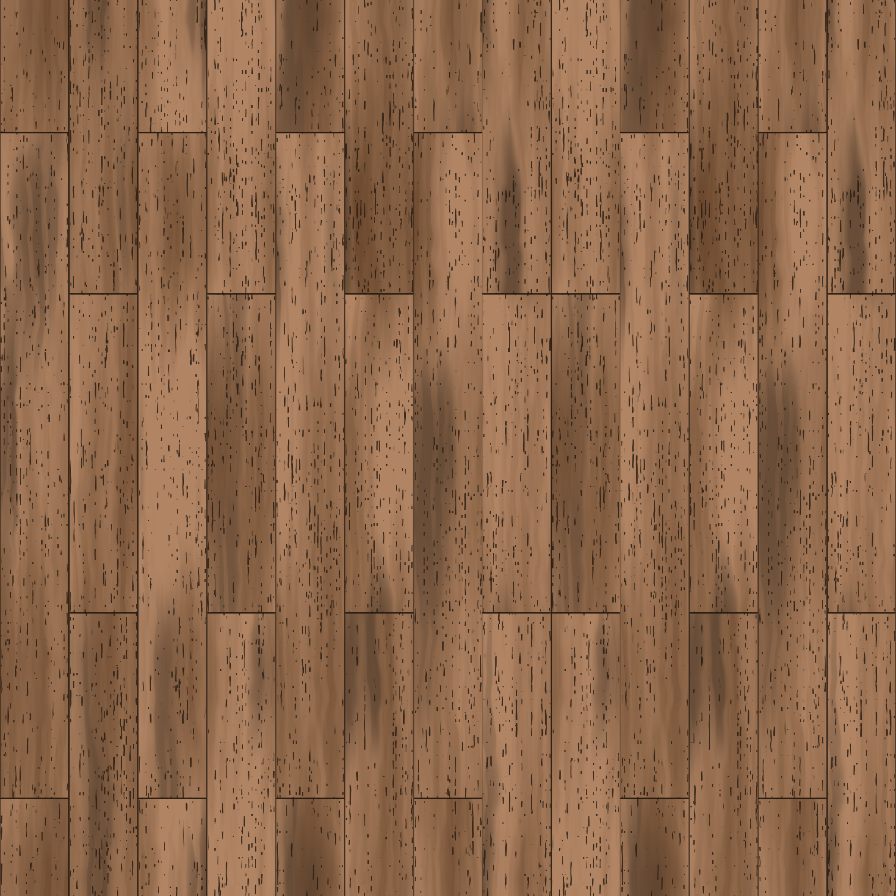
Write a WebGL 2 fragment shader that draws this texture.

```glsl
#version 300 es
precision highp float;
// Worn brown floorboards: thirteen columns with staggered joints, streaked grain and thin dark pores.

uniform vec2 u_resolution;
out vec4 fragColor;

const float COLUMNS = 13.0;
const float UNIQUE_COLUMNS = 8.0;   // later columns reuse earlier boards
const float REUSE_STEP = 5.0;
const float LINE_HALF = 0.0008;

const vec2 OUTER_JOINTS = vec2(0.109, 0.852);
const vec2 INNER_JOINTS = vec2(0.316, 0.672);

const vec3 SHADE = vec3(0.49, 0.345, 0.235);
const vec3 LIGHT = vec3(0.68, 0.508, 0.38);
const vec3 SMUDGE = vec3(0.29, 0.21, 0.145);
const vec3 PORE = vec3(0.16, 0.11, 0.07);
const vec3 SEAM = vec3(0.12, 0.08, 0.05);

float hash(vec3 p) {
    p = fract(p * vec3(0.1031, 0.1030, 0.0973));
    p += dot(p, p.yzx + 33.33);
    return fract((p.x + p.y) * p.z);
}

// Value noise on a grid of cells that wraps vertically.
float grain(vec2 p, vec2 cells, float seed) {
    vec2 q = p * cells;
    vec2 i = floor(q);
    vec2 f = fract(q);
    f = f * f * (3.0 - 2.0 * f);
    float y0 = mod(i.y, cells.y);
    float y1 = mod(i.y + 1.0, cells.y);
    float low = mix(hash(vec3(i.x, y0, seed)), hash(vec3(i.x + 1.0, y0, seed)), f.x);
    float high = mix(hash(vec3(i.x, y1, seed)), hash(vec3(i.x + 1.0, y1, seed)), f.x);
    return mix(low, high, f.y);
}

float line(float dist, float halfWidth, float pixel) {
    return 1.0 - smoothstep(halfWidth - 0.5 * pixel, halfWidth + 0.5 * pixel, dist);
}

// Long tonal bands, crisp streaks, fine fibres and smoky stains of one board.
vec3 woodColor(vec2 p, float seed) {
    float sway = 0.12 * (grain(p, vec2(2.0, 9.0), seed + 1.0) - 0.5);
    float ragged = 0.05 * (grain(p, vec2(6.0, 45.0), seed + 12.0) - 0.5);
    vec2 q = p + vec2(sway + ragged, 0.0);
    float broad = grain(q, vec2(1.6, 4.0), seed + 2.0);
    float band = grain(q, vec2(5.0, 4.0), seed + 3.0);
    float streak = smoothstep(0.35, 0.65, grain(q, vec2(14.0, 8.0), seed + 4.0));
    float fibre = grain(p, vec2(34.0, 50.0), seed + 5.0);
    float tone = 0.64 + 0.3 * (hash(vec3(seed, 4.0, 9.0)) - 0.5);
    tone += 1.3 * (broad - 0.5) + 0.7 * (band - 0.5);
    tone += 0.2 * (streak - 0.5) + 0.14 * (fibre - 0.5);
    vec3 color = mix(SHADE, LIGHT, clamp(tone, -0.4, 1.08));

    float stain = 0.7 * grain(q, vec2(2.5, 4.0), seed + 6.0) + 0.22 * band + 0.08 * streak;
    return mix(color, SMUDGE, 0.7 * smoothstep(0.55, 0.88, stain));
}

// Broken hairlines along narrow tracks; each track wakes and fades along its length.
float hairlines(vec2 p, vec2 cells, float width, float pixel, float seed) {
    float track = floor(p.x * cells.x);
    float wobble = 0.16 * (grain(p, vec2(1.0, 160.0), seed + track) - 0.5);
    float center = mix(0.36, 0.64, hash(vec3(track, 3.0, seed))) + wobble;
    float dist = abs(fract(p.x * cells.x) - center) / (cells.x * COLUMNS);
    vec2 trackPoint = vec2((track + 0.5) / cells.x, p.y);
    float area = grain(trackPoint, vec2(3.0, 5.0), seed + 1.0);
    float awake = grain(vec2(track, p.y), vec2(1.0, 8.0), seed + 3.0);
    float limit = 1.2 - 0.3 * area - 0.4 * awake;
    float peak = grain(vec2(track, p.y), vec2(1.0, cells.y), seed + 2.0);
    float present = smoothstep(limit, limit + 0.08, peak);
    float swell = mix(0.4, 1.5, grain(p, vec2(9.0, 110.0), seed + 4.0));
    return present * line(dist, width * swell, pixel);
}

// Small dots and longer scratches.
float pores(vec2 p, float pixel, float seed) {
    float dots = hairlines(p, vec2(22.0, 210.0), 0.0006, pixel, seed + 7.0);
    float scratches = hairlines(p, vec2(19.0, 60.0), 0.0007, pixel, seed + 13.0);
    float breaks = grain(p, vec2(20.0, 190.0), seed + 19.0);
    return max(dots, scratches * smoothstep(0.25, 0.42, breaks));
}

// Vertical gaps vary in strength; two of them almost close up.
float seamStrength(float seam) {
    float strength = mix(0.6, 1.0, hash(vec3(seam, 2.0, 5.0)));
    bool closed = seam == 7.0 || seam == 9.0;
    return closed ? 0.2 : strength;
}

void main() {
    vec2 uv = gl_FragCoord.xy / u_resolution;
    float pixel = 1.0 / min(u_resolution.x, u_resolution.y);

    // Column, its source board layout and the board between the joints.
    float x = uv.x * COLUMNS;
    float column = floor(x);
    float source = column < UNIQUE_COLUMNS ? column : column - REUSE_STEP;
    vec2 joints = mod(source, 2.0) < 0.5 ? OUTER_JOINTS : INNER_JOINTS;
    float board = step(joints.x, uv.y) * step(uv.y, joints.y);
    float seed = 23.0 * (2.0 * source + board) + 11.0;
    vec2 p = vec2(fract(x), uv.y);

    vec3 color = woodColor(p, seed);
    color = mix(color, PORE, 0.85 * pores(p, pixel, seed));

    // Thin gaps between boards.
    float seam = floor(x + 0.5);
    float sideDist = abs(x - seam) / COLUMNS;
    vec2 endDist = abs(uv.y - joints);
    float side = seamStrength(seam) * line(sideDist, LINE_HALF, pixel);
    float end = line(min(endDist.x, endDist.y), LINE_HALF, pixel);
    color = mix(color, SEAM, 0.9 * max(side, end));

    fragColor = vec4(color, 1.0);
}
```
